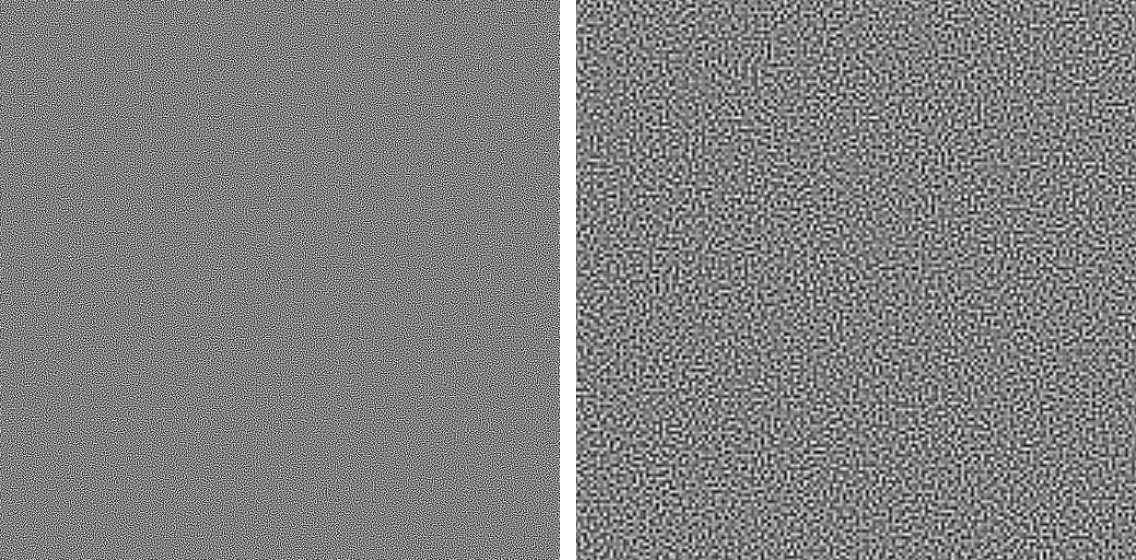
Left, the full canvas; right, a detail of the centre.
A three.js fragment shader for this texture:

```glsl
// Blue noise: fine grey grain without broad variation, all greys in equal shares.
#define GRAINS_ACROSS 512.0 // grains per canvas side
#define BLUR_SIZE 0.9       // spread removed from each grain, in grains
#define TONE_SOFTNESS 0.05  // rounding at the ends of the tone curve
#define PI 3.14159265

varying vec2 vUv;

// One random value per cell, without sine
float hash12(vec2 cell) {
  vec3 p = fract(cell.xyx * 0.1031);
  p += dot(p, p.yzx + 33.33);
  return fract((p.x + p.y) * p.z);
}

// Normalised round bell
float bell(float squaredDistance, float variance) {
  return exp(-0.5 * squaredDistance / variance) / (2.0 * PI * variance);
}

// One grain with its broad part removed twice over
float highPass(vec2 offset) {
  vec2 tent = max(1.0 - abs(offset), 0.0);
  float squaredDistance = dot(offset, offset);
  float variance = BLUR_SIZE * BLUR_SIZE;
  return tent.x * tent.y - 2.0 * bell(squaredDistance, variance)
    + bell(squaredDistance, 2.0 * variance);
}

// Sum of the random grains around the point
float grainField(vec2 point) {
  vec2 home = floor(point);
  float field = 0.0;
  for (int y = -3; y <= 3; y++) {
    for (int x = -3; x <= 3; x++) {
      vec2 cell = home + vec2(float(x), float(y));
      field += (hash12(cell + 37.0) - 0.5) * highPass(point - cell - 0.5);
    }
  }
  return field;
}

// Ramp that starts smoothly at zero
float softRamp(float value) {
  return TONE_SOFTNESS * log(1.0 + exp(value / TONE_SOFTNESS));
}

void main() {
  float field = grainField(vUv * GRAINS_ACROSS);
  // Half the range of a single grain sets the span of the tone curve
  float span = 0.5 - 0.375 / (PI * BLUR_SIZE * BLUR_SIZE);
  float tone = (softRamp(field + span) - softRamp(field - span)) / (2.0 * span);
  gl_FragColor = vec4(vec3(tone), 1.0);
}
```
